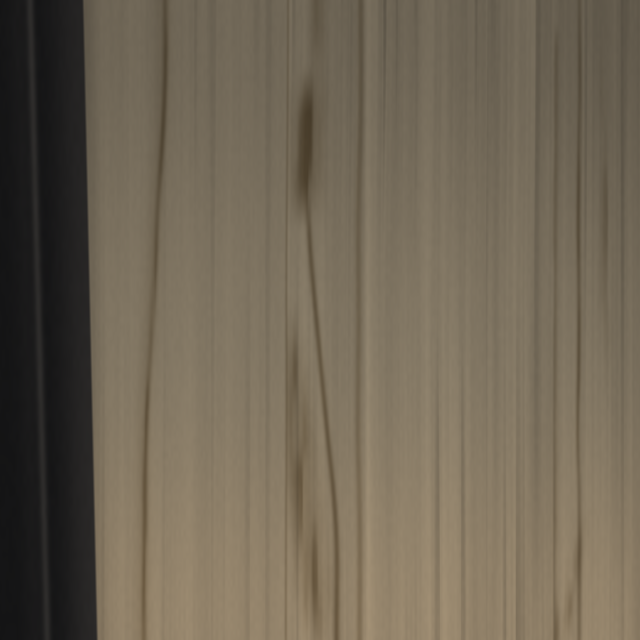
This texture is drawn by a three.js fragment shader. Its source:

```glsl
// Pale straight-grained wooden boards beside a dark, shaded frame.
varying vec2 vUv;

const vec3 WOOD_TOP = vec3(0.435, 0.400, 0.338);
const vec3 WOOD_MID = vec3(0.510, 0.466, 0.390);
const vec3 WOOD_LOW = vec3(0.585, 0.520, 0.422);
const vec3 VEIN_TINT = vec3(0.62, 0.57, 0.48);
const vec3 FRAME_BLACK = vec3(0.080, 0.080, 0.083);
const vec3 FRAME_GREY = vec3(0.172, 0.164, 0.160);
const vec3 FRAME_SHEEN = vec3(0.235, 0.225, 0.215);
const float SEAM_X = 0.449;
const float LEFT_CONTRAST = 0.40;
const float EDGE_BLUR = 0.0025;

float hash(vec2 p) {
  p = fract(p * vec2(0.1031, 0.1137));
  p += dot(p, p.yx + 33.33);
  return fract((p.x + p.y) * p.x * 17.0);
}

float noise(vec2 p) {
  vec2 cell = floor(p);
  vec2 f = fract(p);
  f = f * f * (3.0 - 2.0 * f);
  float low = mix(hash(cell), hash(cell + vec2(1.0, 0.0)), f.x);
  float high = mix(hash(cell + vec2(0.0, 1.0)), hash(cell + 1.0), f.x);
  return mix(low, high, f.y);
}

// Soft vertical line around a centre.
float vein(float x, float centre, float width) {
  float d = (x - centre) / width;
  return exp(-d * d);
}

// Soft window between two heights.
float span(float y, float low, float high, float blur) {
  return smoothstep(low - blur, low + blur, y) * (1.0 - smoothstep(high - blur, high + blur, y));
}

// Sum of long fibres at growing frequencies, about -0.5 to 0.5.
float fibres(vec2 p) {
  float sum = 0.0;
  float weight = 0.42;
  vec2 stretch = vec2(34.0, 0.7);
  for (int i = 0; i < 4; i++) {
    sum += weight * (noise(p * stretch + float(i) * 19.7) - 0.5);
    stretch *= vec2(2.0, 1.5);
    weight *= 0.78;
  }
  return sum;
}

// Thin dark growth lines that fade in and out along the board.
float growthLines(vec2 p) {
  float thin = smoothstep(0.68, 0.95, noise(vec2(p.x * 105.0, p.y * 0.8 + 4.0)));
  return thin * (0.45 + 0.55 * noise(vec2(p.x * 40.0, p.y * 3.0)));
}

// Brown veins and heart streaks, as an amount of tint.
float veins(vec2 p, float ragged) {
  float x = p.x;
  float y = p.y;
  float sway = 0.003 * (noise(vec2(3.0, y * 6.0)) - 0.5);
  float leftBend = 0.226 + 0.032 * smoothstep(0.2, 1.0, y) + sway;
  float amount = 0.50 * vein(x, leftBend, 0.0045) * (0.6 + 0.6 * ragged);
  amount += 0.20 * vein(x, leftBend - 0.004, 0.013);

  float right = smoothstep(SEAM_X - 0.001, SEAM_X + 0.002, x);
  float upper = vein(x, 0.481 + sway, 0.020) * span(y, 0.68, 0.86, 0.05);
  float crown = vein(x, 0.495, 0.010) * smoothstep(0.82, 0.96, y);
  float lower = vein(x, 0.448 + 0.10 * (0.52 - y), 0.021) * span(y, 0.02, 0.48, 0.08);
  amount += right * (0.85 * upper + 0.40 * crown + 0.65 * lower) * (0.55 + 0.7 * ragged);

  float curve = 0.527 - 0.044 * smoothstep(0.1, 0.72, y) + sway;
  amount += 0.70 * vein(x, curve, 0.0045) * (1.0 - smoothstep(0.62, 0.72, y));
  amount += 0.45 * vein(x, 0.562 + sway, 0.005);
  amount += 0.55 * vein(x, 0.904 + sway, 0.0035) * (0.5 + ragged * 0.7);
  amount += 0.35 * vein(x, 0.868, 0.004) * ragged;
  amount += 0.40 * vein(x, 0.945 - sway, 0.008) * span(y, 0.5, 0.85, 0.15) * ragged;
  amount += 0.75 * vein(x, 0.875 + 0.18 * y, 0.011) * span(y, 0.0, 0.16, 0.05) * ragged;
  amount += 0.35 * vein(x, SEAM_X, 0.0022);
  return min(amount, 1.0);
}

vec3 woodColour(vec2 p) {
  vec3 light = mix(WOOD_LOW, WOOD_MID, smoothstep(0.0, 0.5, p.y));
  light = mix(light, WOOD_TOP, smoothstep(0.4, 1.0, p.y));
  light *= 1.0 - 0.10 * smoothstep(0.75, 1.0, p.x) * (0.4 + p.y);

  // The left board is calmer than the right one.
  float board = smoothstep(SEAM_X - EDGE_BLUR, SEAM_X + EDGE_BLUR, p.x);
  float contrast = mix(LEFT_CONTRAST, 1.0, board);
  vec2 bent = p + vec2(0.006 * (noise(p * vec2(5.0, 2.0)) - 0.5), 0.0);
  float tone = 1.0 + contrast * (0.24 * fibres(bent) - 0.17 * growthLines(bent));
  tone += 0.06 * (vein(p.x, 0.575, 0.006) + vein(p.x, 0.917, 0.007));
  tone += 0.025 * (noise(p * vec2(260.0, 90.0)) - 0.5);

  float ragged = smoothstep(0.15, 0.8, noise(p * vec2(130.0, 9.0)));
  return light * tone * mix(vec3(1.0), VEIN_TINT, veins(bent, ragged));
}

vec3 frameColour(vec2 p, float edge) {
  float ridge = mix(0.077, 0.050, p.y);
  float face = smoothstep(ridge, edge, p.x);
  vec3 colour = mix(FRAME_BLACK, FRAME_GREY, face * (0.95 - 0.25 * p.y));
  colour = mix(colour, FRAME_GREY, 0.25 * vein(p.x, ridge - 0.02, 0.018));
  colour = mix(colour, FRAME_SHEEN, 0.60 * vein(p.x, ridge - 0.003, 0.006));
  return colour + 0.008 * (noise(p * vec2(180.0, 60.0)) - 0.5);
}

void main() {
  float edge = mix(0.152, 0.130, vUv.y);
  float onWood = smoothstep(edge - EDGE_BLUR, edge + EDGE_BLUR, vUv.x);
  vec3 wood = woodColour(vUv) * (1.0 - 0.13 * vein(vUv.x, edge, 0.02));
  gl_FragColor = vec4(mix(frameColour(vUv, edge), wood, onWood), 1.0);
}
```
